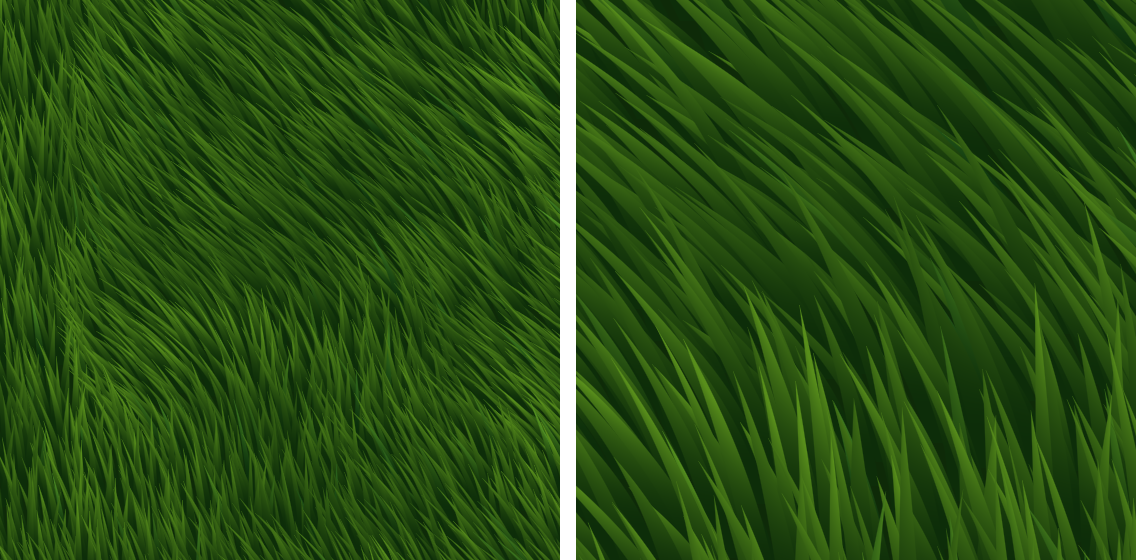
Left, the full canvas; right, a detail of the centre.
Give the GLSL for this texture, as a Shadertoy shader.

```glsl
#define CELL 0.0205
#define MIN_LENGTH 0.095
#define MAX_LENGTH 0.195
#define HALF_WIDTH 0.0078
#define MIN_LEAN 0.12
#define MAX_LEAN 0.88
#define LEAN_JITTER 0.5
#define ROWS 10
#define SHADE_COLOR vec3(0.065, 0.195, 0.038)
#define LIGHT_COLOR vec3(0.310, 0.510, 0.098)
#define COOL_TINT vec3(-0.05, 0.0, 0.04)

float hash(vec2 p) {
    return fract(sin(dot(p, vec2(127.1, 311.7))) * 43758.5453);
}

float noise(vec2 p) {
    vec2 i = floor(p), f = fract(p);
    f = f * f * (3.0 - 2.0 * f);
    return mix(mix(hash(i), hash(i + vec2(1, 0)), f.x),
               mix(hash(i + vec2(0, 1)), hash(i + vec2(1, 1)), f.x), f.y);
}

// Colour of one blade in rgb, coverage in alpha
vec4 blade(vec2 p, vec2 cell, float pixel) {
    vec2 jitter = vec2(hash(cell), hash(cell + 37.3));
    vec2 root = (cell + jitter) * CELL;
    float size = hash(cell + 71.9);
    float len = mix(MIN_LENGTH, MAX_LENGTH, size);
    float rise = p.y - root.y;
    if (rise < 0.0 || rise > len) return vec4(0.0);

    // Neighbouring blades lean together, each with its own deviation
    float flow = smoothstep(0.15, 0.85, noise(root * 4.5 + 3.7));
    float lean = mix(MIN_LEAN, MAX_LEAN, flow)
               + LEAN_JITTER * (hash(cell + 113.1) - 0.5);
    float height = len * inversesqrt(1.0 + lean * lean);
    float t = rise / height;
    if (t > 1.0) return vec4(0.0);

    // Curved spine and tapering outline
    float spine = root.x - height * lean * t * (0.45 + 0.55 * t);
    float slope = lean * (0.45 + 1.1 * t);
    float side = (p.x - spine) * inversesqrt(1.0 + slope * slope);
    float halfWidth = HALF_WIDTH * mix(0.7, 1.1, jitter.y) * (1.0 - pow(t, 1.6));
    float cover = clamp(0.5 + (halfWidth - abs(side)) / pixel, 0.0, 1.0);

    // Dark root, bright tip, soft fold across the blade
    float variety = hash(cell + 151.7);
    float patchTone = mix(0.65, 1.2, noise(root * 7.0 + 19.0));
    float tone = mix(0.45, 1.2, 0.55 * variety + 0.45 * size) * patchTone;
    float fold = 1.0 + 0.14 * clamp(side / max(halfWidth, pixel), -1.0, 1.0);
    float light = tone * fold * smoothstep(0.15, 1.0, t);
    vec3 color = mix(SHADE_COLOR, LIGHT_COLOR, min(light * 1.1 - 0.06, 1.15));
    color += COOL_TINT * t * smoothstep(0.9, 1.0, hash(cell + 197.3));
    return vec4(color, cover);
}

void mainImage(out vec4 fragColor, in vec2 fragCoord) {
    vec2 p = fragCoord / iResolution.y;
    float pixel = 1.2 / iResolution.y;
    vec2 home = floor(p / CELL);
    vec3 color = vec3(0.0);
    float open = 1.0;

    // Composite from the nearest row of roots to the farthest
    for (int row = -ROWS; row <= 0; row++) {
        for (int column = -2; column <= 8; column++) {
            vec4 layer = blade(p, home + vec2(column, row), pixel);
            color += open * layer.a * layer.rgb;
            open *= 1.0 - layer.a;
            if (open < 0.01) break;
        }
        if (open < 0.01) break;
    }

    // Shaded ground between the blades
    color += open * SHADE_COLOR * 0.85;
    fragColor = vec4(color, 1.0);
}
```
